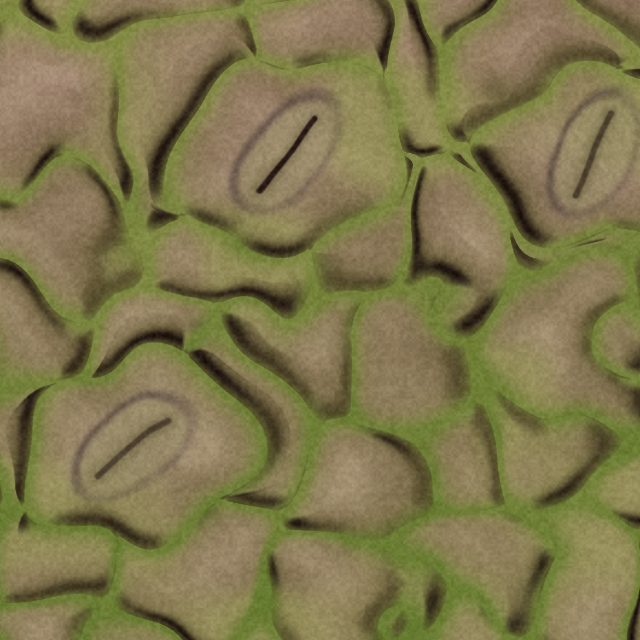
This texture is drawn by a WebGL 2 fragment shader. Its source:

```glsl
#version 300 es
precision highp float;
// Leaf epidermis under a microscope: lobed cells with green walls, dark creases and stomata.
uniform vec2 u_resolution;
out vec4 outColor;

vec2 hash2(vec2 p) {
    vec3 q = fract(vec3(p.xyx) * vec3(0.1031, 0.1030, 0.0973));
    q += dot(q, q.yzx + 33.33);
    return fract((q.xx + q.yz) * q.zy);
}

float noise(vec2 p) {
    vec2 i = floor(p), f = fract(p);
    f = f * f * f * (f * (f * 6.0 - 15.0) + 10.0);
    return mix(mix(hash2(i).x, hash2(i + vec2(1, 0)).x, f.x),
               mix(hash2(i + vec2(0, 1)).x, hash2(i + vec2(1, 1)).x, f.x), f.y);
}

float bell(float x, float width) {
    return exp(-x * x / (width * width));
}

vec2 rotate(vec2 p, float a) {
    float c = cos(a), s = sin(a);
    return vec2(c * p.x + s * p.y, c * p.y - s * p.x);
}

vec2 stomaCentre(float i) {
    return vec2(0.21 + 0.12 * i * (i + 1.0), 0.3 + 0.46 * min(i, 1.0));
}

// Rounded distance to the nearest border between scattered cells
float cellBorder(vec2 p) {
    vec2 base = floor(p), nearest = vec2(0), nearestCell = vec2(0);
    float best = 1e3;
    for (int y = -1; y <= 1; y++)
    for (int x = -1; x <= 1; x++) {
        vec2 cell = base + vec2(x, y);
        vec2 r = cell + 0.1 + 0.8 * hash2(cell + 41.0) - p;
        if (dot(r, r) < best) { best = dot(r, r); nearest = r; nearestCell = cell; }
    }
    float sum = 0.0;
    for (int y = -2; y <= 2; y++)
    for (int x = -2; x <= 2; x++) {
        if (x == 0 && y == 0) continue;
        vec2 cell = nearestCell + vec2(x, y);
        vec2 r = cell + 0.1 + 0.8 * hash2(cell + 41.0) - p;
        sum += exp(-16.0 * dot(0.5 * (nearest + r), normalize(r - nearest)));
    }
    return max(-log(sum) / 16.0, 0.0);
}

// Distance to the closest wall, either of a lobed cell or of a stoma
float wallDistance(vec2 p) {
    vec2 warp = vec2(noise(p * 8.5 + 3.0), noise(p * 8.5 + 57.0)) - 0.5;
    float d = cellBorder((p + 0.11 * warp) * 5.2) / 5.2;
    for (float i = 0.0; i < 3.0; i++) {
        vec2 q = rotate(p + 0.03 * warp - stomaCentre(i), 0.3);
        float lumps = 0.013 * sin(5.0 * atan(q.y, q.x) + 2.0 * i);
        float rim = (length(q / vec2(0.185, 0.14)) - 1.0) * 0.14 + lumps;
        d = rim < 0.0 ? -rim : min(d, rim);
    }
    return d;
}

void main() {
    vec2 p = gl_FragCoord.xy / u_resolution;

    // Softened wall distance and its slope
    vec2 e = vec2(0.006, 0.0);
    float right = wallDistance(p + e.xy), left = wallDistance(p - e.xy);
    float up = wallDistance(p + e.yx), down = wallDistance(p - e.yx);
    float d = 0.25 * (right + left + up + down);
    vec2 slope = vec2(right - left, up - down) / (2.0 * e.x);
    float angle = 1.8 + 4.0 * (noise(p * 3.0 + 9.0) - 0.5);
    float side = dot(slope, vec2(cos(angle), sin(angle))) / (length(slope) + 0.3);

    // Cell bodies: brown to pale tan, with yellow-green patches
    float patches = noise(p * 5.0 + 20.0);
    float mottle = noise(p * 13.0 + 70.0);
    float swell = smoothstep(0.015, 0.08, d);
    vec3 col = mix(vec3(0.49, 0.41, 0.31), vec3(0.64, 0.56, 0.45),
                   clamp(0.65 * swell + 0.7 * (mottle - 0.4) - 0.25 * side, 0.0, 1.0));
    col += vec3(0.02, -0.01, 0.025) * smoothstep(0.4, 1.0, p.y);
    float yellow = 0.75 * exp(-d / 0.035) + 0.7 * smoothstep(0.45, 0.8, patches);
    col = mix(col, vec3(0.59, 0.57, 0.35), clamp(yellow, 0.0, 0.85));

    // Green walls, more saturated towards the bottom
    vec3 green = mix(vec3(0.37, 0.47, 0.16), vec3(0.50, 0.54, 0.25), clamp(p.y + 0.5 * (mottle - 0.5), 0.0, 1.0));
    col = mix(col, green, 0.85 * bell(d, 0.016));

    // Shaded flank and a broken dark crease beside the wall
    float flank = smoothstep(0.05, 0.7, side);
    col = mix(col, vec3(0.31, 0.26, 0.16), 0.8 * flank * bell(d - 0.013, 0.016));
    float crease = flank * bell(d - 0.012, 0.008) * smoothstep(0.35, 0.7, noise(p * 7.0 + 31.0));
    col = mix(col, vec3(0.10, 0.06, 0.05), 0.9 * crease);

    // Guard cells and pore of each stoma
    for (float i = 0.0; i < 3.0; i++) {
        vec2 q = rotate(p - stomaCentre(i), 0.72 + 0.22 * i);
        q += 0.012 * (vec2(noise(p * 14.0), noise(p * 14.0 + 5.0)) - 0.5);
        float oval = length(q / vec2(0.105, 0.058));
        float strength = 1.0 - 0.45 * abs(i - 1.0);
        col = mix(col, vec3(0.60, 0.56, 0.41), 0.6 * (1.0 - smoothstep(0.75, 1.05, oval)));
        float rimShade = 0.3 + 0.35 * smoothstep(-0.03, 0.04, q.y);
        col = mix(col, vec3(0.33, 0.27, 0.24), rimShade * bell(oval - 1.0, 0.11));
        float pore = length(vec2(max(abs(q.x) - 0.07, 0.0), q.y));
        col = mix(col, vec3(0.40, 0.36, 0.23), 0.6 * bell(pore, 0.013));
        col = mix(col, vec3(0.15, 0.09, 0.08), strength * (1.0 - smoothstep(0.002, 0.007, pore)));
    }

    // Fine grain
    col += 0.05 * (noise(p * 150.0) - 0.5) + 0.05 * (noise(p * 290.0 + 13.0) - 0.5);
    outColor = vec4(clamp(col, 0.0, 1.0), 1.0);
}
```
